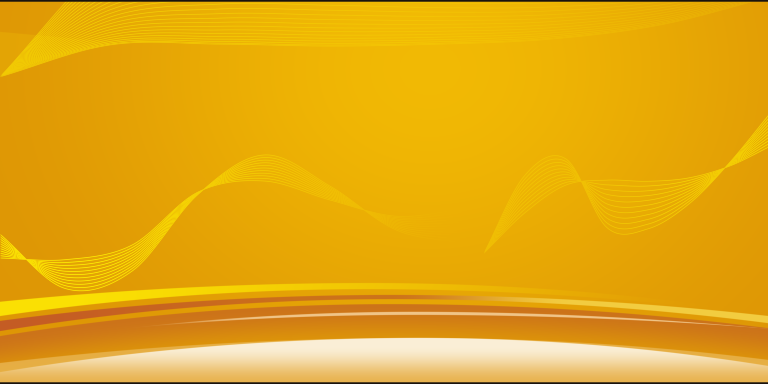
A Shadertoy shader for this background:

```glsl
// Golden backdrop with ribbons of fine yellow lines above layered arcs and a pale dome.
#define GOLD_LIGHT vec3(0.945, 0.725, 0.015)
#define GOLD_DEEP vec3(0.870, 0.590, 0.020)
#define YELLOW vec3(0.980, 0.880, 0.010)
#define RUST vec3(0.770, 0.360, 0.140)
#define ORANGE vec3(0.800, 0.450, 0.100)
#define CREAM vec3(0.980, 0.935, 0.840)
#define BORDER vec3(0.100, 0.075, 0.050)
#define BORDER_WIDTH 0.0045
#define LINE_WIDTH 0.0024
#define KNOTS 8

// Ribbon knots: centre height and signed half width, evenly spaced in x.
const vec2 LEFT_WAVE[KNOTS] = vec2[KNOTS](
    vec2(0.359, 0.031), vec2(0.286, -0.038), vec2(0.328, -0.034), vec2(0.497, -0.003),
    vec2(0.5625, 0.034), vec2(0.497, 0.018), vec2(0.419, -0.018), vec2(0.411, -0.044));
const vec2 RIGHT_WAVE[KNOTS] = vec2[KNOTS](
    vec2(0.341, 0.0), vec2(0.495, 0.049), vec2(0.552, 0.034), vec2(0.469, -0.062),
    vec2(0.466, -0.062), vec2(0.503, -0.034), vec2(0.573, 0.005), vec2(0.664, 0.044));
const vec2 TOP_WAVE[KNOTS] = vec2[KNOTS](
    vec2(0.80, 0.0), vec2(0.992, 0.109), vec2(1.042, 0.157), vec2(1.04, 0.16),
    vec2(1.028, 0.143), vec2(1.024, 0.126), vec2(1.038, 0.103), vec2(1.079, 0.071));

// Catmull-Rom spline through the knots, with mirrored end points.
vec2 spline(vec2 k[KNOTS], float u) {
    u = clamp(u, 0.0, float(KNOTS) - 1.001);
    int i = int(u);
    float t = u - float(i);
    vec2 b = k[i], c = k[i + 1];
    vec2 a = i > 0 ? k[max(i - 1, 0)] : 2.0 * b - c;
    vec2 d = i < KNOTS - 2 ? k[min(i + 2, KNOTS - 1)] : 2.0 * c - b;
    return b + 0.5 * t * (c - a + t * (2.0 * a - 5.0 * b + 4.0 * c - d
             + t * (3.0 * (b - c) + d - a)));
}

// Returns line coverage in x and the fill between the outer lines in y.
vec2 ribbon(vec2 p, vec2 k[KNOTS], float start, float spacing, int count, float bias, float px) {
    float u = (p.x - start) / spacing;
    float inside = smoothstep(-0.01, 0.03, u) * step(u, float(KNOTS - 1));
    vec2 shape = spline(k, u);
    vec2 slope = (spline(k, u + 0.01) - spline(k, u - 0.01)) / (0.02 * spacing);
    float gap = 1.0;
    for (int i = 0; i < count; i++) {
        float s = 2.0 * pow(float(i) / float(count - 1), bias) - 1.0;
        float m = slope.x + s * slope.y;
        gap = min(gap, abs(p.y - shape.x - s * shape.y) / sqrt(1.0 + m * m));
    }
    float soft = max(px, LINE_WIDTH * 0.5);
    float lines = min(1.0, LINE_WIDTH / soft) * (1.0 - smoothstep(0.0, soft * 1.3, gap));
    float fill = smoothstep(-px, px, abs(shape.y) - abs(p.y - shape.x));
    return inside * vec2(lines, fill);
}

// Parabolic arc with separate curvature on each side of its peak.
float arc(float x, vec2 peak, float bendLeft, float bendRight) {
    float d = x - peak.x;
    return peak.y - d * d * (d < 0.0 ? bendLeft : bendRight);
}

float below(float y, float edge, float px) {
    return smoothstep(-px, px, edge - y);
}

float band(float y, float top, float bottom, float px) {
    return below(y, top, px) * (1.0 - below(y, bottom, px));
}

void mainImage(out vec4 fragColor, in vec2 fragCoord) {
    // Fit the two-by-one layout to the canvas.
    vec2 p = fragCoord / iResolution.xy * vec2(2.0, 1.0);
    float px = 0.75 / iResolution.y;
    float x = p.x, y = p.y;

    // Radial gold glow
    float r = length((p - vec2(1.12, 0.82)) * vec2(0.85, 1.0));
    vec3 col = mix(GOLD_LIGHT, GOLD_DEEP, smoothstep(0.0, 1.1, r));

    // Line ribbons
    vec2 top = ribbon(p, TOP_WAVE, 0.0, 0.2865, 26, 1.5, px);
    float topFade = mix(0.65, 0.2, smoothstep(0.0, 1.5, x));
    col = mix(col, YELLOW, topFade * (0.75 * top.x + 0.2 * top.y));
    float veil = band(y, 0.917 - 0.09 * x, arc(x, vec2(0.4, 0.888), 0.55, 0.0), px);
    col = mix(col, YELLOW, 0.16 * veil * (1.0 - smoothstep(0.1, 0.4, x)));
    vec2 left = ribbon(p, LEFT_WAVE, 0.0, 0.172, 11, 1.0, px);
    float leftFade = mix(1.0, 0.35, smoothstep(0.2, 0.9, x)) * (1.0 - smoothstep(0.8, 1.22, x));
    col = mix(col, YELLOW, leftFade * (0.85 * left.x + 0.15 * left.y));
    vec2 right = ribbon(p, RIGHT_WAVE, 1.2604, 0.1068, 11, 1.0, px);
    float rightFade = mix(0.35, 0.75, smoothstep(1.4, 2.0, x));
    col = mix(col, YELLOW, rightFade * (0.8 * right.x + 0.18 * right.y));

    // Yellow sweep fading to the right
    float sweep = band(y, arc(x, vec2(0.96, 0.263), 0.053, 0.074),
                       arc(x, vec2(0.96, 0.247), 0.076, 0.064), px);
    col = mix(col, YELLOW, sweep * (1.0 - smoothstep(0.1, 1.9, x)));

    // Narrow arc turning from rust to pale yellow
    float narrow = band(y, arc(x, vec2(1.02, 0.232), 0.065, 0.057),
                        arc(x, vec2(1.02, 0.221), 0.080, 0.065), px);
    vec3 narrowColor = mix(RUST, ORANGE, smoothstep(0.0, 1.0, x));
    narrowColor = mix(narrowColor, vec3(0.95, 0.80, 0.25), smoothstep(1.0, 1.5, x));
    col = mix(col, narrowColor, narrow);

    // Orange body with a pale highlight
    float bodyTop = arc(x, vec2(1.02, 0.208), 0.080, 0.065);
    vec3 body = mix(ORANGE, vec3(0.87, 0.59, 0.03), smoothstep(0.0, 0.11, bodyTop - y));
    col = mix(col, body, below(y, bodyTop, px));
    float shine = band(y, arc(x, vec2(1.08, 0.188), 0.077, 0.053),
                       arc(x, vec2(1.08, 0.180), 0.062, 0.042), px);
    col = mix(col, vec3(0.94, 0.77, 0.53), shine * smoothstep(0.3, 0.7, x));

    // Cream dome with a translucent rim
    float rim = below(y, arc(x, vec2(1.09, 0.120), 0.055, 0.069), px);
    float dome = below(y, arc(x, vec2(1.09, 0.120), 0.075, 0.088), px);
    col = mix(col, vec3(0.92, 0.73, 0.36), 0.7 * rim);
    col = mix(col, mix(vec3(0.91, 0.70, 0.31), CREAM, smoothstep(0.0, 0.10, y)), dome);

    // Dark strips along the top and bottom
    float strip = 1.0 - smoothstep(-px, px, min(y, 1.0 - y) - BORDER_WIDTH);
    fragColor = vec4(mix(col, BORDER, strip), 1.0);
}
```
